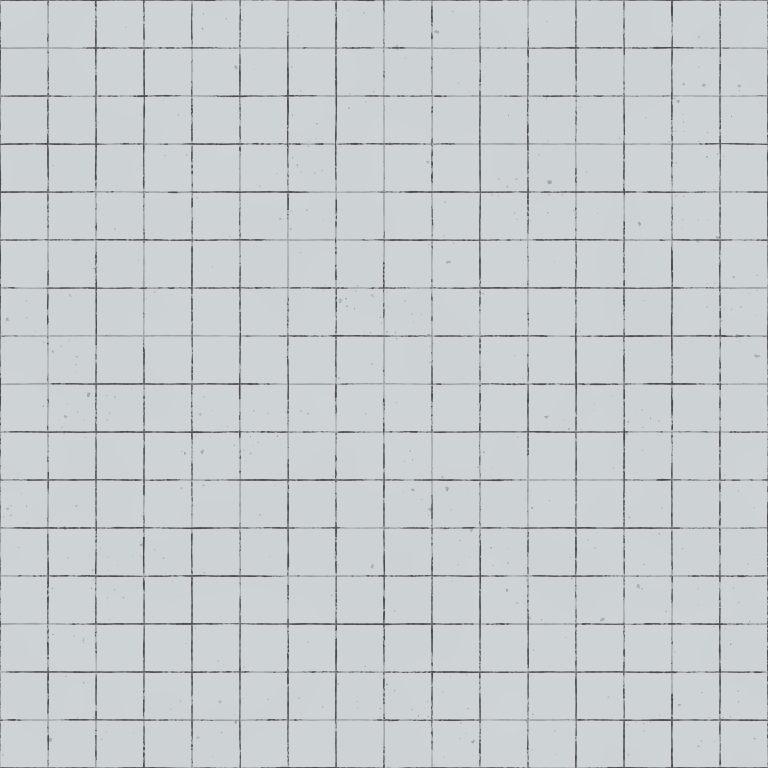
Write a WebGL 2 fragment shader that draws this pattern.

```glsl
#version 300 es
precision highp float;

uniform vec2 u_resolution;
out vec4 fragColor;

const float CELLS = 16.0;            // squares across and down
const float HALF_WIDTH = 0.00092;    // half line width, canvas units
const float WOBBLE = 0.0005;         // sideways drift of the lines
const float FADED_INK = 0.36;        // strength of worn stretches
const float ROW_WEAR = 0.30;         // higher keeps more ink
const float COLUMN_WEAR = 0.36;
const float ROW_GRIT = 0.65;         // depth of the small breaks
const float COLUMN_GRIT = 1.25;
const float MOTTLE = 0.006;
const vec3 PAPER = vec3(0.806, 0.827, 0.835);
const vec3 INK = vec3(0.315, 0.295, 0.305);
const vec3 SPECK = vec3(0.60, 0.625, 0.635);

// Integer hash, two values in 0..1
vec2 hash2(vec2 cell, float seed) {
    uvec3 q = uvec3(ivec3(vec3(cell, seed)));
    uint h = q.x * 1597334673u ^ q.y * 3812015801u ^ q.z * 2798796415u;
    h = (h ^ (h >> 16)) * 2246822519u;
    h = (h ^ (h >> 13)) * 3266489917u;
    h ^= h >> 16;
    return vec2(h & 65535u, h >> 16) / 65535.0;
}

float cornerSlope(vec2 cell, vec2 offset, vec2 period, float seed) {
    float angle = 6.28319 * hash2(mod(cell, period), seed).x;
    return dot(vec2(cos(angle), sin(angle)), offset);
}

// Gradient noise that wraps at period
float noise(vec2 p, vec2 period, float seed) {
    vec2 i = floor(p), f = p - i;
    vec2 w = f * f * f * (f * (f * 6.0 - 15.0) + 10.0);
    vec2 e = vec2(1.0, 0.0);
    float low = mix(cornerSlope(i, f, period, seed),
                    cornerSlope(i + e.xy, f - e.xy, period, seed), w.x);
    float high = mix(cornerSlope(i + e.yx, f - e.yx, period, seed),
                     cornerSlope(i + e.xx, f - e.xx, period, seed), w.x);
    return mix(low, high, w.y);
}

// Independent noise along each numbered line
float lineNoise(float along, float index, float freq, float seed) {
    return noise(vec2(along * freq, index * 2.0 + 0.5), vec2(freq, 2.0 * CELLS), seed);
}

// Ink coverage of one family of parallel lines
float wornLines(float along, float across, float keep, float grit, float pixel, float seed) {
    float nearest = floor(across * CELLS + 0.5);
    float index = mod(nearest, CELLS);
    float drift = WOBBLE * (lineNoise(along, index, 16.0, seed)
                          + 0.6 * lineNoise(along, index, 64.0, seed + 1.0));
    float width = HALF_WIDTH * (1.0 + 0.5 * lineNoise(along, index, 48.0, seed + 2.0)
                                    + 0.4 * lineNoise(along, index, 200.0, seed + 3.0));
    float dist = abs(across - nearest / CELLS + drift);
    float coverage = clamp((width - dist) / pixel + 0.5, 0.0, 1.0);

    // Long faded stretches, broken up by fine chips
    float wear = 1.3 * lineNoise(along, index, 7.0, seed + 4.0)
               + 0.7 * lineNoise(along, index, 23.0, seed + 5.0);
    float chips = lineNoise(along, index, 90.0, seed + 6.0)
                + 0.8 * noise(vec2(along, across) * 256.0, vec2(256.0), seed + 7.0);
    float strength = smoothstep(0.0, 0.4, keep + wear + grit * chips);
    return coverage * mix(FADED_INK, 1.0, strength);
}

// Scattered flecks, one candidate per cell
float specks(vec2 uv, float grid, float radius, float density, float pixel, float seed) {
    vec2 cell = floor(uv * grid);
    vec2 centre = (cell + mix(vec2(0.25), vec2(0.75), hash2(cell, seed))) / grid;
    vec2 traits = hash2(cell, seed + 1.0);
    vec2 offset = uv - centre;
    offset.x *= mix(0.7, 1.4, fract(traits.y * 7.0));
    float size = radius * mix(0.45, 1.0, traits.y);
    float ragged = radius * 0.9 * noise(uv * 320.0, vec2(320.0), seed + 2.0);
    float shape = clamp((size - length(offset) + ragged) / pixel + 0.5, 0.0, 1.0);
    return shape * step(traits.x, density) * mix(0.4, 0.9, fract(traits.y * 13.0));
}

void main() {
    vec2 uv = gl_FragCoord.xy / u_resolution;
    float pixel = 1.0 / min(u_resolution.x, u_resolution.y);

    // Paper with faint mottling
    float cloud = noise(uv * 5.0, vec2(5.0), 60.0) + 0.5 * noise(uv * 13.0, vec2(13.0), 61.0);
    vec3 color = PAPER + MOTTLE * cloud;

    // Flecks gathered in loose patches
    float patches = smoothstep(0.0, 0.6, noise(uv * 6.0, vec2(6.0), 70.0)
                                       + 0.5 * noise(uv * 14.0, vec2(14.0), 71.0));
    float flecks = specks(uv, 96.0, 0.0011, 0.015 + 0.20 * patches, pixel, 80.0);
    flecks = max(flecks, specks(uv, 40.0, 0.0027, 0.012 + 0.12 * patches, pixel, 90.0));
    color = mix(color, SPECK, flecks);

    // Ruled grid
    float rows = wornLines(uv.x, uv.y, ROW_WEAR, ROW_GRIT, pixel, 10.0);
    float columns = wornLines(uv.y, uv.x, COLUMN_WEAR, COLUMN_GRIT, pixel, 30.0);
    color = mix(color, INK, max(rows, columns));

    fragColor = vec4(color, 1.0);
}
```
